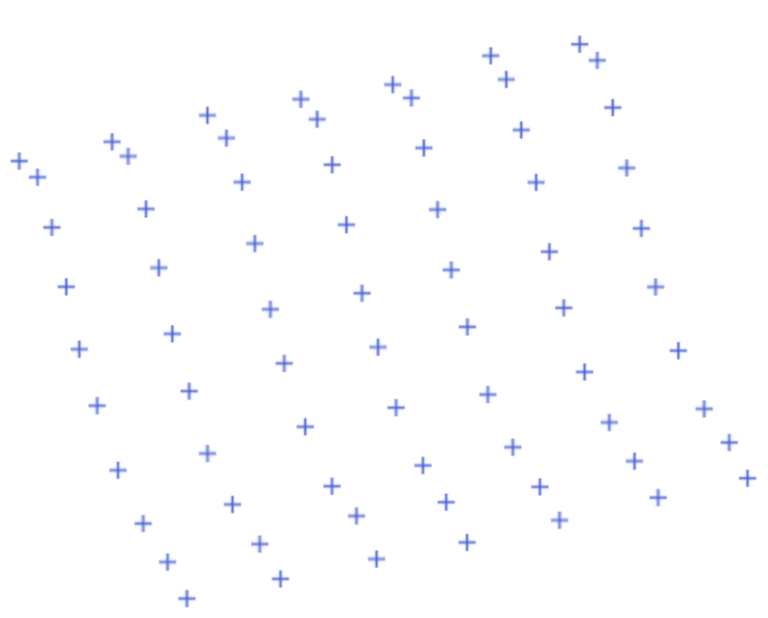
A Shadertoy shader for this pattern:

```glsl
// Seventy small blue plus marks on white: seven slanted columns of ten.
// Each mark sits on a sheared lattice with a curved row profile, a column
// wobble and a little hashed scatter; its arms are soft Gaussian strokes.

#define CANVAS_H 618.0               // canvas height in drawing units
#define COLS 7
#define ROWS 10
#define COL_STEP vec2(93.5, -19.6)   // from one column to the next, y down
#define FIRST_X 20.0                 // x of the top left mark
#define SLANT 168.0                  // x drift from first to last row
#define BOW 17.0                     // inward bend of each column
#define WOBBLE vec2(-2.0, 2.5)       // column shift with a period of three
#define SCATTER vec2(1.8, 3.5)       // random offset of each mark
#define ARM 8.6                      // half length of an arm
#define INK vec3(0.28, 0.38, 0.83)
#define STROKE_INK 0.90              // peak density times stroke spread

const float PI = 3.14159265;

// Height of each row at the middle column, measured down from the top.
const float ROW_Y[ROWS] = float[ROWS](
    100.0, 118.0, 168.0, 225.0, 290.0, 347.0, 410.0, 466.0, 501.0, 539.0);

vec2 hash2(vec2 p)
{
    vec3 q = fract(p.xyx * vec3(0.1031, 0.1030, 0.0973));
    q += dot(q, q.yzx + 33.33);
    return fract((q.xx + q.yz) * q.zy);
}

vec2 markCentre(int col, int row)
{
    float c = float(col);
    float u = float(row) / float(ROWS - 1);
    float bend = sin(PI * pow(u, 1.2));
    vec2 centre = vec2(FIRST_X + SLANT * u - BOW * bend * bend, ROW_Y[row]);
    centre += COL_STEP * vec2(c, c - 0.5 * float(COLS - 1));
    centre += WOBBLE * sin(2.0 * PI * c / 3.0);
    vec2 scatter = 2.0 * hash2(vec2(c, row) + 3.0) - 1.0;
    return centre + SCATTER * scatter;
}

// Density of one stroke: Gaussian across, soft ends along.
float stroke(float along, float across, float spread, float pixel)
{
    float s = max(spread, 0.7 * pixel);
    float edge = max(1.4, pixel);
    float ends = 1.0 - smoothstep(ARM - edge, ARM + edge, abs(along));
    return STROKE_INK / s * exp(-0.5 * across * across / (s * s)) * ends;
}

float plusMark(vec2 d, vec2 seed, float pixel)
{
    // Crispness differs between marks and between their two arms.
    vec2 spread = mix(vec2(1.15, 1.05), vec2(1.5, 1.4), hash2(seed + 41.0));
    float across = stroke(d.x, d.y, spread.x, pixel);
    float upright = stroke(d.y, d.x, spread.y, pixel);
    return 1.0 - (1.0 - across) * (1.0 - upright);
}

void mainImage(out vec4 fragColor, in vec2 fragCoord)
{
    float pixel = CANVAS_H / iResolution.y;
    vec2 p = vec2(fragCoord.x, iResolution.y - fragCoord.y) * pixel;

    float density = 0.0;
    for (int col = 0; col < COLS; col++)
    {
        for (int row = 0; row < ROWS; row++)
        {
            vec2 d = p - markCentre(col, row);
            if (max(abs(d.x), abs(d.y)) < ARM + 2.0 * max(1.4, pixel))
                density = max(density, plusMark(d, vec2(col, row), pixel));
        }
    }

    fragColor = vec4(mix(vec3(1.0), INK, clamp(density, 0.0, 1.0)), 1.0);
}
```
